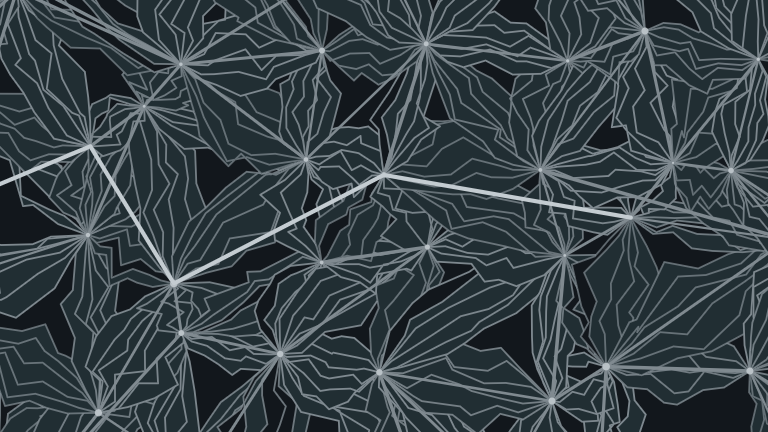
Give the GLSL for this background, as a Shadertoy shader.

```glsl
#define CELL 0.27
#define LEVELS 6
#define KNOTS 7
#define KINK 0.95
#define BUNDLE_SHARE 0.88
#define STRUT_SHARE 0.42
#define DARK_STRIPS 0.08
#define THIN 0.0021
#define DARK vec3(0.07, 0.09, 0.11)
#define SLATE vec3(0.13, 0.18, 0.20)
#define GREY vec3(0.50, 0.54, 0.565)
#define PALE vec3(0.77, 0.80, 0.82)

float hash(vec2 p) {
    vec3 q = fract(p.xyx * 0.1031);
    q += dot(q, q.yzx + 33.33);
    return fract((q.x + q.y) * q.z);
}

float cornerSlope(vec2 corner, vec2 offset) {
    float angle = 6.2832 * hash(corner);
    return dot(vec2(cos(angle), sin(angle)), offset);
}

float gradientNoise(vec2 p) {
    vec2 i = floor(p), f = p - i, e = vec2(1, 0);
    vec2 u = f * f * (3.0 - 2.0 * f);
    return mix(mix(cornerSlope(i, f), cornerSlope(i + e, f - e), u.x),
               mix(cornerSlope(i + e.yx, f - e.yx), cornerSlope(i + 1.0, f - 1.0), u.x), u.y);
}

// Jittered meeting point of a grid cell
vec2 hub(vec2 cell) {
    vec2 jitter = vec2(hash(cell + 3.7), hash(cell + 58.1)) - 0.5;
    return (cell + 0.5 + 0.76 * jitter) * CELL;
}

float segmentDistance(vec2 p, vec2 a, vec2 b) {
    vec2 d = b - a;
    return length(p - a - d * clamp(dot(p - a, d) / dot(d, d), 0.0, 1.0));
}

float stroke(float dist, float halfWidth) {
    return clamp((halfWidth - dist) * iResolution.y + 0.5, 0.0, 1.0);
}

// Corner of one jagged line, in the frame of its bundle
vec2 knot(float i, float level, float seed, float len, float width) {
    float t = i / float(KNOTS);
    float swell = pow(max(sin(3.14159 * t), 0.0), 0.6);
    if (i < 0.5 || t > 0.99) return vec2(t * len, 0.0);
    vec2 q = vec2(i * 1.37, level * 0.38) + seed * 91.0;
    float along = (i + 1.3 * gradientNoise(q + 17.4)) / float(KNOTS);
    float lean = 0.7 * (fract(seed * 37.0) - 0.5);
    float across = 2.0 * level / float(LEVELS - 1) - 1.0 + lean + KINK * gradientNoise(q);
    return vec2(along * len, across * swell * width);
}

// Paints a bundle of jagged lines that fans out between two hubs
void paintBundle(inout vec3 color, vec2 p, vec2 a, vec2 b, float seed) {
    float len = distance(a, b);
    float width = CELL * (0.2 + 0.18 * fract(seed * 53.0));
    vec2 axis = (b - a) / len;
    vec2 q = vec2(dot(p - a, axis), dot(p - a, vec2(-axis.y, axis.x)));
    if (abs(q.y) > 1.9 * width || q.x < -0.01 || q.x > len + 0.01) return;

    float nearest = 1.0, rank = 0.0;
    for (int k = 0; k < LEVELS; k++) {
        bool above = false;
        vec2 start = vec2(0);
        for (int i = 1; i <= KNOTS; i++) {
            vec2 end = knot(float(i), float(k), seed, len, width);
            nearest = min(nearest, segmentDistance(q, start, end));
            if ((start.x > q.x) != (end.x > q.x)) {
                float y = mix(start.y, end.y, (q.x - start.x) / (end.x - start.x));
                if (q.y > y) above = !above;
            }
            start = end;
        }
        if (above) rank += 1.0;
    }
    if (rank > 0.5 && rank < float(LEVELS) - 0.5)
        color = hash(vec2(seed * 97.0, rank)) < DARK_STRIPS ? DARK : SLATE;
    float strength = mix(0.7, 1.0, fract(seed * 71.0));
    color = mix(color, GREY, strength * stroke(nearest, THIN));
}

// Cells visited by the bright zigzag
vec2 trunkCell(float n) {
    return vec2(floor(1.7 * n), 2.0 - mod(n, 2.0));
}

void mainImage(out vec4 fragColor, in vec2 fragCoord) {
    vec2 p = fragCoord / iResolution.y;
    vec2 home = floor(p / CELL);
    vec3 color = DARK;
    float struts = 0.0, dots = 0.0, trunk = 0.0;

    for (int j = -2; j <= 1; j++)
    for (int i = -2; i <= 1; i++) {
        vec2 cell = home + vec2(i, j);
        vec2 center = hub(cell);
        dots = max(dots, stroke(distance(p, center), mix(0.002, 0.009, hash(cell + 7.3))));

        // Sides, one diagonal, and a long strut without a bundle
        float turn = step(0.5, hash(cell + 21.9));
        for (int e = 0; e < 4; e++) {
            vec2 from = e == 2 ? vec2(turn, 0) : vec2(0);
            vec2 to = e == 0 ? vec2(1, 0) : e == 1 ? vec2(0, 1)
                    : e == 2 ? vec2(1.0 - turn, 1) : vec2(2.0, 2.0 * turn - 1.0);
            vec2 a = hub(cell + from), b = hub(cell + to);
            float seed = hash(cell + float(e) * vec2(17.3, 41.7) + 0.5);
            if (e < 3 && fract(seed * 29.0) < BUNDLE_SHARE) paintBundle(color, p, a, b, seed);
            float share = e < 3 ? STRUT_SHARE : 0.15;
            if (fract(seed * 13.0) < share)
                struts = max(struts, stroke(segmentDistance(p, a, b), mix(0.0025, 0.0042, seed)));
        }
    }

    for (float n = -1.0; n < 2.5; n++) {
        float d = segmentDistance(p, hub(trunkCell(n)), hub(trunkCell(n + 1.0)));
        trunk = max(trunk, stroke(d, 0.0048));
    }

    color = mix(color, GREY, struts);
    color = mix(color, PALE, max(trunk, 0.85 * dots));
    fragColor = vec4(color, 1.0);
}
```
